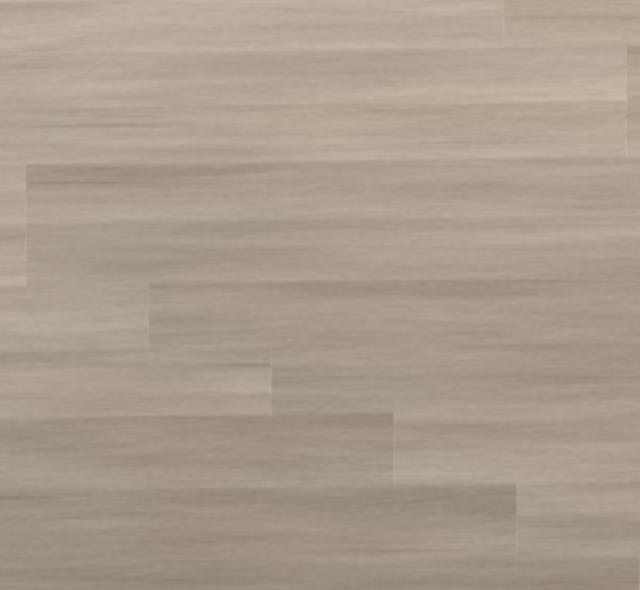
This texture is drawn by a Shadertoy shader. Its source:

```glsl
// Pale grey-brown wood floor: long staggered boards with soft horizontal grain.

// Layout, in fractions of the canvas (depth is measured downwards)
const float ROW_SCALE     = 11.4;    // rows per canvas height at the top
const float ROW_SHRINK    = 2.1;     // rows widen towards the bottom
const float TILT          = 0.015;   // rise of the seams to the right
const float BOARD_LENGTH  = 1.13;
const float FIRST_JOINT   = 0.232;   // end joint of the reference row
const float JOINT_STEP    = 0.1917;  // stagger between rows
const float REFERENCE_ROW = 5.0;
const float SEAM_SOFTNESS = 0.045;   // in rows
const float JOINT_WIDTH   = 0.0022;

// Tone
const vec3  WOOD          = vec3(0.672, 0.621, 0.564);
const vec3  WARMTH        = vec3(0.010, 0.0, -0.012);
const float LIGHT_FALLOFF = 0.085;
const float BOARD_SHADE   = 0.042;   // dark upper edge to pale lower edge
const float END_CONTRAST  = 0.026;   // difference across an end joint
const float JOINT_GLOW    = 0.028;
const float BAND_DEPTH    = 0.065;
const float GRAIN_DEPTH   = 0.048;
const float FIBRE_DEPTH   = 0.026;
const float STREAK_DEPTH  = 0.050;
const float MOTTLE_DEPTH  = 0.020;

vec2 hash2(vec2 p) {
    p = vec2(dot(p, vec2(127.1, 311.7)), dot(p, vec2(269.5, 183.3)));
    return fract(sin(p) * 43758.5);
}

// Gradient noise, roughly -0.7 to 0.7
float noise(vec2 p) {
    vec2 i = floor(p), f = p - i;
    vec2 u = f * f * f * (f * (f * 6.0 - 15.0) + 10.0);
    vec2 e = vec2(0.0, 1.0);
    float a = dot(hash2(i) * 2.0 - 1.0, f);
    float b = dot(hash2(i + e.yx) * 2.0 - 1.0, f - e.yx);
    float c = dot(hash2(i + e) * 2.0 - 1.0, f - e);
    float d = dot(hash2(i + 1.0) * 2.0 - 1.0, f - 1.0);
    return mix(mix(a, b, u.x), mix(c, d, u.x), u.y);
}

// Rows above the reference share their joint in pairs
float jointPosition(float row) {
    float k = row - REFERENCE_ROW;
    float steps = k < 0.0 ? floor(k * 0.5) : k;
    float x = FIRST_JOINT + JOINT_STEP * steps;
    return x < 0.0 ? x + BOARD_LENGTH : x;
}

// Grain of one board; side is 0 left of the joint and 1 right of it
float boardTone(vec2 p, float across, float row, float side) {
    vec2 seed = hash2(vec2(row + 3.0, side + 7.0)) * 40.0;
    vec2 q = p;
    q.y += 0.014 * noise(p * vec2(2.5, 6.0) + seed)
         + 0.003 * noise(p * vec2(13.0, 24.0) + seed.yx);

    float tone = BOARD_SHADE * (across - 0.5) * (0.6 + 0.8 * fract(seed.x));
    tone += BAND_DEPTH * noise(q * vec2(1.6, 22.0) + seed);
    tone += GRAIN_DEPTH * noise(q * vec2(5.0, 62.0) + seed.yx);

    // Fine fibres and scattered dark streaks
    tone += FIBRE_DEPTH * noise(q * vec2(21.0, 180.0) + seed);
    float streak = noise(q * vec2(3.2, 85.0) + seed.yx + 9.0);
    float patches = smoothstep(-0.05, 0.35, noise(p * vec2(3.0, 8.0) + seed));
    tone -= STREAK_DEPTH * smoothstep(0.15, 0.55, streak) * patches;

    float lean = row < REFERENCE_ROW + 1.5 ? 1.0 : -1.0;
    return tone + END_CONTRAST * lean * (0.5 - side);
}

// Both boards of a row, with a pale hairline where they meet
float rowTone(vec2 p, float rowCoord, float row) {
    float across = rowCoord - row;
    float x = p.x - jointPosition(row) - 0.0015 * noise(vec2(p.y * 50.0, row));
    float side = smoothstep(-JOINT_WIDTH, JOINT_WIDTH, x);
    float tone = mix(boardTone(p, across, row, 0.0),
                     boardTone(p, across, row, 1.0), side);
    float wear = clamp(0.65 + noise(vec2(p.y * 45.0, row + 0.5)), 0.0, 1.0);
    float line = 1.0 - smoothstep(0.0, JOINT_WIDTH * 1.5, abs(x));
    return tone + JOINT_GLOW * line * wear;
}

void mainImage(out vec4 fragColor, in vec2 fragCoord) {
    vec2 uv = fragCoord / iResolution.xy;
    vec2 p = vec2(uv.x, 1.0 - uv.y);
    p.y += TILT * (p.x - FIRST_JOINT);

    // Blend the two rows on either side of the nearest seam
    float rowCoord = p.y * (ROW_SCALE - ROW_SHRINK * p.y);
    float seam = floor(rowCoord + 0.5);
    float below = smoothstep(-SEAM_SOFTNESS, SEAM_SOFTNESS, rowCoord - seam);
    float tone = mix(rowTone(p, rowCoord, seam - 1.0),
                     rowTone(p, rowCoord, seam), below);

    // Speckle and uneven room light
    tone += MOTTLE_DEPTH * noise(p * vec2(75.0, 125.0));
    tone += 0.025 * noise(p * vec2(1.7, 2.6) + 4.0);
    tone += LIGHT_FALLOFF * (uv.y - 0.5);

    float warm = uv.y - 0.5 + 0.5 * (uv.x - 0.5) + noise(p * vec2(2.0, 7.0));
    fragColor = vec4(WOOD + tone + WARMTH * warm, 1.0);
}
```
